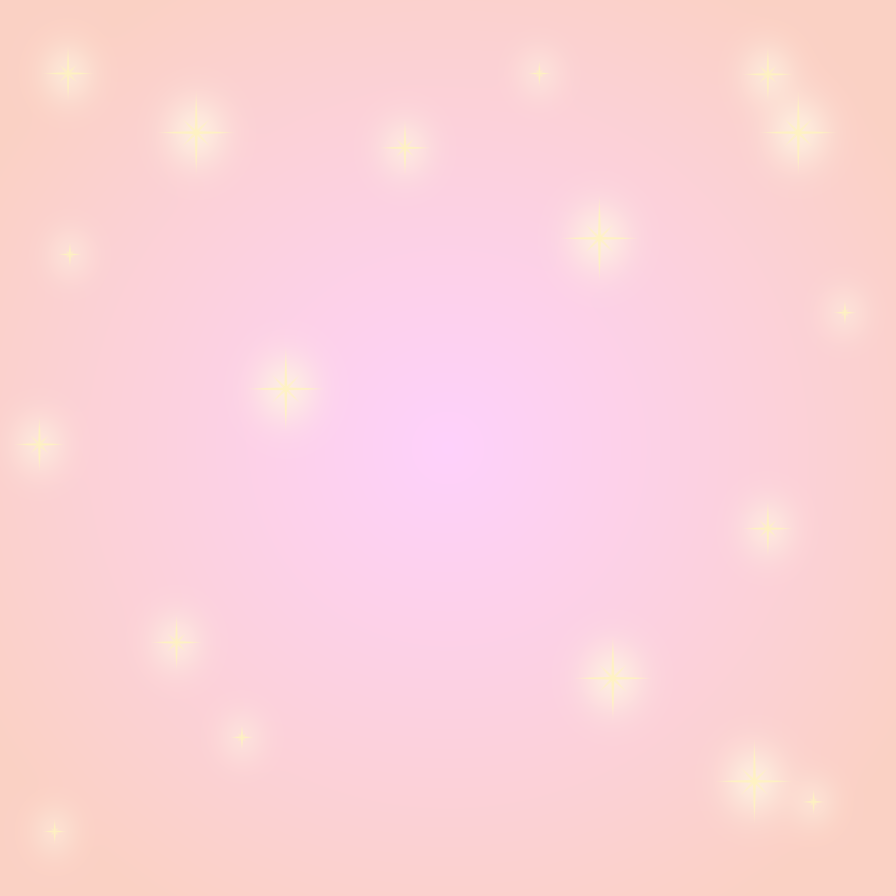
Write a Shadertoy shader that draws this background.

```glsl
// Pastel backdrop: a radial blend from lilac to peach, scattered with soft stars.
// Each star is a Gaussian halo below four long needles, four short diagonal
// needles and a small core; stars come in three sizes, six of each.

const vec3 LILAC = vec3(0.995, 0.820, 0.985);
const vec3 PEACH = vec3(0.982, 0.818, 0.770);
const vec3 HALO  = vec3(0.995, 0.955, 0.885);
const vec3 SPARK = vec3(0.995, 0.950, 0.750);

const int PER_SIZE = 6;
const int STAR_COUNT = 18;

// Star centres, ordered from large to small
const vec2 CENTRES[STAR_COUNT] = vec2[STAR_COUNT](
    vec2(0.219, 0.852), vec2(0.891, 0.852), vec2(0.669, 0.734),
    vec2(0.319, 0.566), vec2(0.684, 0.243), vec2(0.842, 0.128),
    vec2(0.076, 0.918), vec2(0.452, 0.835), vec2(0.857, 0.917),
    vec2(0.044, 0.504), vec2(0.857, 0.410), vec2(0.197, 0.283),
    vec2(0.602, 0.918), vec2(0.078, 0.716), vec2(0.943, 0.651),
    vec2(0.270, 0.177), vec2(0.061, 0.072), vec2(0.908, 0.105));

vec3 backdrop(vec2 p) {
    float t = clamp(length(p - 0.5) / 0.6, 0.0, 1.0);
    return mix(LILAC, PEACH, t);
}

// Soft halo, slightly taller than wide
float halo(vec2 p, float radius) {
    vec2 q = p / (radius * vec2(1.0, 1.12));
    return exp(-0.5 * dot(q, q));
}

// Coverage of a tapered needle through the origin along x
float needle(vec2 p, float reach, float width, float pixel) {
    float halfWidth = width * max(1.0 - abs(p.x) / reach, 0.0);
    float inside = min(halfWidth / pixel * 2.0, 1.0);
    return inside * (1.0 - smoothstep(-0.5 * pixel, pixel, abs(p.y) - halfWidth));
}

// Eight-pointed sparkle with a round core
float sparkle(vec2 p, float reach, float pixel) {
    float width = 0.0008 + 0.012 * reach;
    vec2 d = vec2(p.x + p.y, p.y - p.x) * 0.70711;
    float rays = max(needle(p, reach, width, pixel),
                     needle(p.yx, reach * 1.08, width, pixel));
    float diagonals = max(needle(d, reach * 0.5, width, pixel),
                          needle(d.yx, reach * 0.5, width, pixel));
    float core = 1.0 - smoothstep(-pixel, pixel, length(p) - reach * 0.09);
    return max(max(rays, core), 0.75 * diagonals);
}

void mainImage(out vec4 fragColor, in vec2 fragCoord) {
    float side = min(iResolution.x, iResolution.y);
    vec2 p = (fragCoord - 0.5 * iResolution.xy) / side + 0.5;
    float pixel = 1.0 / side;
    vec3 color = backdrop(p);

    // Halos first, so that overlapping ones never veil a sparkle
    float sparks = 0.0;
    for (int i = 0; i < STAR_COUNT; i++) {
        float size = 1.0 - 0.5 * float(i / PER_SIZE);
        vec2 q = p - CENTRES[i];
        float strength = mix(0.42, 0.78, size);
        color = mix(color, HALO, strength * halo(q, mix(0.019, 0.025, size)));
        sparks = max(sparks, sparkle(q, mix(0.013, 0.044, size), pixel));
    }

    color = mix(color, SPARK, 0.9 * sparks);
    fragColor = vec4(color, 1.0);
}
```
